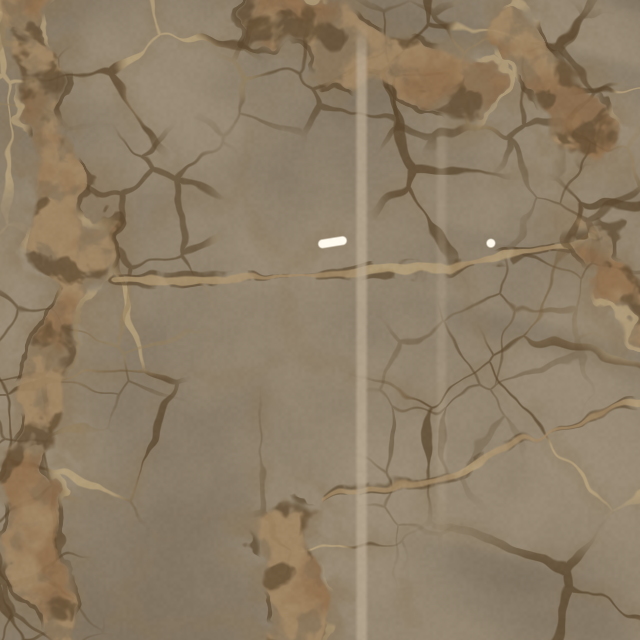
Write a WebGL 2 fragment shader that draws this texture.

```glsl
#version 300 es
precision highp float;

uniform vec2 u_resolution;
out vec4 fragColor;

const vec3 STONE_LIGHT = vec3(0.60, 0.545, 0.46);
const vec3 STONE_DARK = vec3(0.50, 0.45, 0.375);
const vec3 STAIN = vec3(0.54, 0.46, 0.35);
const vec3 TAN = vec3(0.64, 0.53, 0.39);
const vec3 RUST = vec3(0.53, 0.38, 0.24);
const vec3 UMBER = vec3(0.35, 0.27, 0.17);
const vec3 CREAM = vec3(0.74, 0.65, 0.49);
const vec3 STREAK = vec3(0.73, 0.67, 0.58);
const float SLAB_SCALE = 4.6;
const float SHARD_SCALE = 10.0;
const float SOFTNESS = 0.0035;

vec2 hash2(vec2 p) {
  vec3 q = fract(vec3(p.xyx) * vec3(0.1031, 0.1030, 0.0973));
  q += dot(q, q.yzx + 33.33);
  return fract((q.xx + q.yz) * q.zy);
}

float noise(vec2 p) {
  vec2 i = floor(p), f = fract(p);
  f = f * f * (3.0 - 2.0 * f);
  return mix(mix(hash2(i).x, hash2(i + vec2(1, 0)).x, f.x),
             mix(hash2(i + vec2(0, 1)).x, hash2(i + vec2(1, 1)).x, f.x), f.y);
}

float fbm(vec2 p) {
  float sum = 0.0, amp = 0.533;
  for (int i = 0; i < 4; i++) {
    sum += amp * noise(p);
    p = mat2(1.6, 1.2, -1.2, 1.6) * p + 7.3;
    amp *= 0.5;
  }
  return sum;
}

float segment(vec2 p, vec2 a, vec2 b) {
  vec2 d = b - a;
  return length(p - a - d * clamp(dot(p - a, d) / dot(d, d), 0.0, 1.0));
}

// Distance to the nearest border between Voronoi cells
float cellBorder(vec2 p, float scale) {
  p *= scale;
  vec2 cell = floor(p), nearest = vec2(0.0);
  float best = 9.0, border = 9.0;
  for (int k = 0; k < 9; k++) {
    vec2 c = cell + vec2(k % 3 - 1, k / 3 - 1);
    vec2 r = c + 0.1 + 0.8 * hash2(c + scale) - p;
    if (dot(r, r) < best) { best = dot(r, r); nearest = r; }
  }
  for (int k = 0; k < 25; k++) {
    vec2 c = cell + vec2(k % 5 - 2, k / 5 - 2);
    vec2 r = c + 0.1 + 0.8 * hash2(c + scale) - p;
    vec2 d = r - nearest;
    if (dot(d, d) > 1e-4) border = min(border, dot(0.5 * (r + nearest), normalize(d)));
  }
  return border / scale;
}

float stroke(float d, float width) {
  return 1.0 - smoothstep(width, width + SOFTNESS, d);
}

// Signed depth inside the broad weathered bands
float bandDepth(vec2 p) {
  float left = 0.038 - abs(p.x - 0.08 - 0.035 * sin(p.y * 9.0 + 2.5));
  float knot = 0.065 - length(p - vec2(0.11, 0.6));
  float upper = 0.045 - segment(p, vec2(0.43, 0.97), vec2(0.74, 0.86));
  float corner = 0.035 - segment(p, vec2(0.79, 0.96), vec2(0.93, 0.78));
  float side = 0.045 - segment(p, vec2(0.92, 0.61), vec2(1.02, 0.52));
  float chip = 0.05 - segment(p, vec2(0.44, 0.16), vec2(0.48, 0.0));
  return max(max(max(left, knot), max(upper, corner)), max(side, chip));
}

void main() {
  vec2 uv = gl_FragCoord.xy / u_resolution;
  vec2 p = uv + 0.035 * (vec2(fbm(uv * 9.0), fbm(uv * 9.0 + 40.0)) - 0.5)
              + 0.012 * (vec2(noise(uv * 38.0), noise(uv * 38.0 + 9.0)) - 0.5);
  float tone = noise(p * 8.0 + 3.0), detail = fbm(p * 27.0);

  // Cloudy stone with soft diagonal shadows
  float cloud = fbm(uv * 3.5 + 11.0);
  vec3 color = mix(STONE_DARK, STONE_LIGHT, smoothstep(0.2, 0.75, cloud + 0.08 * (uv.x - uv.y)));
  float shade = noise(vec2(uv.x * 2.5, (uv.y + 0.25 * uv.x) * 16.0));
  color *= 1.0 - 0.10 * smoothstep(0.55, 0.95, shade) * smoothstep(0.4, 0.8, uv.x);

  // Stains and two sizes of cracks, sparse on the lower right slab
  float slab = cellBorder(p, SLAB_SCALE), shard = cellBorder(p + 3.0, SHARD_SCALE);
  float calm = smoothstep(0.25, 0.6, uv.x - uv.y);
  float broken = smoothstep(0.42, 0.62, noise(uv * 4.5 + 17.0)) * (1.0 - calm);
  float depth = bandDepth(p) + 0.09 * (fbm(uv * 15.0) - 0.5);
  float halo = max(smoothstep(0.035, 0.0, slab) * 0.5, smoothstep(-0.07, 0.01, depth));
  color = mix(color, STAIN, 0.65 * halo * smoothstep(0.25, 0.65, detail));
  vec3 ink = mix(UMBER, CREAM, smoothstep(0.52, 0.72, tone));
  float width = 0.006 * smoothstep(0.35, 0.9, noise(uv * 16.0));
  float present = smoothstep(0.25, 0.5, noise(uv * 6.0 + 5.0));
  color = mix(color, ink, 0.72 * present * stroke(slab, width));
  color = mix(color, mix(UMBER, ink, 0.6), 0.6 * broken * stroke(shard, 0.6 * width));

  // Long veins, cream with dark undersides
  float vein = min(segment(p, vec2(0.18, 0.56), vec2(0.68, 0.575)),
                   segment(p, vec2(0.68, 0.575), vec2(0.92, 0.63)));
  vein = min(vein, segment(p, vec2(0.5, 0.22), vec2(0.72, 0.27)));
  vein = min(vein, segment(p, vec2(0.72, 0.27), vec2(1.02, 0.38)));
  float swell = noise(uv * 19.0 + 31.0);
  color = mix(color, UMBER, 0.65 * stroke(vein, 0.015 * swell) * smoothstep(0.4, 0.6, detail));
  color = mix(color, mix(TAN, CREAM, swell), 0.75 * stroke(vein, 0.006 * swell));

  // Weathered bands: tan crust, rust, dark pits and broken rims
  float crust = smoothstep(-0.002, 0.012, depth);
  vec3 fill = mix(STAIN, TAN, smoothstep(0.35, 0.6, detail));
  fill = mix(fill, RUST, 0.6 * smoothstep(0.5, 0.75, fbm(uv * 12.0 + 60.0)));
  fill = mix(fill, UMBER, 0.75 * smoothstep(0.56, 0.68, fbm(p * 19.0 + 23.0)));
  color = mix(color, fill, 0.85 * crust);
  float rim = stroke(abs(depth), 0.003) * smoothstep(0.4, 0.65, noise(uv * 21.0));
  color = mix(color, mix(UMBER, CREAM, smoothstep(0.55, 0.7, tone)), 0.65 * rim);

  // Reflected vertical streaks
  float strong = smoothstep(0.012, 0.004, abs(uv.x - 0.565)) * smoothstep(0.98, 0.9, uv.y);
  float faint = smoothstep(0.012, 0.002, abs(uv.x - 0.69)) * smoothstep(0.85, 0.75, uv.y) * smoothstep(0.1, 0.3, uv.y);
  color = mix(color, STREAK, 0.7 * strong + 0.28 * faint);

  // Bright glints and faint grain
  float glint = min(segment(uv, vec2(0.504, 0.619), vec2(0.535, 0.624)), length(uv - vec2(0.767, 0.62)));
  color = mix(color, vec3(1.0, 0.98, 0.93), stroke(glint, 0.005));
  color += 0.018 * (noise(uv * 190.0) - 0.5);
  fragColor = vec4(color, 1.0);
}
```
